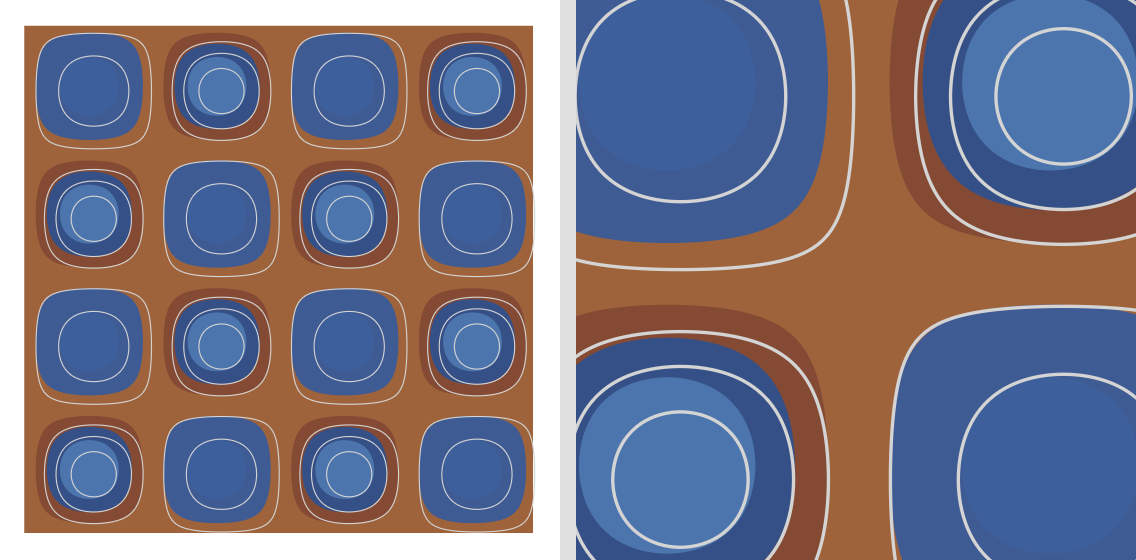
Left: the whole. Right: its middle third, enlarged.
A WebGL 1 fragment shader for this pattern:

```glsl
precision highp float;
// Checkered wave field in filled bands, with thin offset contour lines on a square panel.

uniform vec2 u_resolution;

#define PI 3.14159265
#define PITCH 0.2281                      // spacing between neighbouring blobs
#define FIRST_BLOB vec2(0.1595, 0.1615)   // centre of the lower left blob
#define LINE_SHIFT vec2(0.0079, -0.0084)  // displacement of lines from fills
#define PANEL_MIN vec2(0.0433, 0.0482)
#define PANEL_MAX vec2(0.9518, 0.9540)
#define LINE_WIDTH 0.0020
#define GROUND vec3(0.62, 0.39, 0.23)
#define LINE_COLOR vec3(0.83)

// Wave height in x, its gradient in yz; peaks and pits alternate.
vec3 waveField(vec2 p) {
  vec2 phase = (p - FIRST_BLOB) * PI / PITCH;
  vec2 c = cos(phase);
  vec2 s = sin(phase);
  return vec3(c.x * c.y, -vec2(s.x * c.y, c.x * s.y) * PI / PITCH);
}

// Signed distance to the contour at a level, positive on the higher side.
float contourDistance(vec3 field, float level) {
  return (field.x - level) / max(length(field.yz), 0.5);
}

float coverage(float inside, float pixel) {
  return clamp(0.5 + inside / pixel, 0.0, 1.0);
}

float panelMask(vec2 p, float pixel) {
  vec2 edge = min(p - PANEL_MIN, PANEL_MAX - p);
  return coverage(min(edge.x, edge.y), pixel);
}

float contourLine(vec3 field, float level, float pixel) {
  float d = abs(contourDistance(field, level));
  return coverage(0.5 * LINE_WIDTH - d, pixel);
}

// Stepped bands: brown to light blue on peaks, two blues in pits.
vec3 bandColor(vec3 field, float pixel) {
  vec3 color = GROUND;
  color = mix(color, vec3(0.52, 0.29, 0.20), coverage(contourDistance(field, 0.25), pixel));
  color = mix(color, vec3(0.205, 0.315, 0.525), coverage(contourDistance(field, 0.50), pixel));
  color = mix(color, vec3(0.30, 0.46, 0.68), coverage(contourDistance(field, 0.75), pixel));
  color = mix(color, vec3(0.247, 0.355, 0.58), coverage(-contourDistance(field, -0.25), pixel));
  color = mix(color, vec3(0.238, 0.373, 0.608), coverage(-contourDistance(field, -0.75), pixel));
  return color;
}

// Three rings around each peak and two around each pit.
float ringLines(vec3 field, float pixel) {
  float ink = 0.0;
  for (int i = 0; i < 3; i++) {
    ink = max(ink, contourLine(field, 0.35 + 0.25 * float(i), pixel));
  }
  for (int i = 0; i < 2; i++) {
    ink = max(ink, contourLine(field, -0.15 - 0.5 * float(i), pixel));
  }
  return ink;
}

void main() {
  float pixel = 1.0 / min(u_resolution.x, u_resolution.y);
  vec2 p = (gl_FragCoord.xy - 0.5 * u_resolution) * pixel + 0.5;
  vec2 q = p - LINE_SHIFT;

  vec3 color = mix(vec3(1.0), bandColor(waveField(p), pixel), panelMask(p, pixel));
  float ink = ringLines(waveField(q), pixel) * panelMask(q, pixel);
  gl_FragColor = vec4(mix(color, LINE_COLOR, ink), 1.0);
}
```
